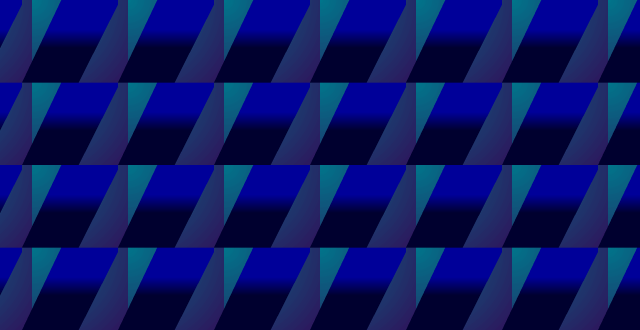
Reproduce this pattern procedurally as a WebGL 2 fragment shader.

```glsl
#version 300 es
precision highp float;
// Draws a grid of slanted blue panels over tiles shaded radially from teal to violet.

uniform vec2 u_resolution;
out vec4 fragColor;

const float ROWS = 4.0;
const float TILE_WIDTH = 1.1636;   // in units of the tile height
const float PANEL_SHIFT = 0.1212;  // panels start this far left of the tile
const float GLOW_RADIUS = 1.42;
const float GLOW_STEPS = 18.0;
const int SAMPLES = 3;             // per axis, for smooth edges

const vec3 TEAL = vec3(0.0, 0.46, 0.545);
const vec3 VIOLET = vec3(0.17, 0.10, 0.37);
const vec3 BLUE = vec3(0.0, 0.0, 0.60);
const vec3 NAVY = vec3(0.0, 0.0, 0.185);

// Radial shade around the upper left tile corner, faintly banded.
vec3 glowColor(vec2 fromCorner, float radius, float steps) {
    float t = clamp(length(fromCorner) / radius, 0.0, 1.0);
    float banded = floor(t * steps + 0.5) / steps;
    return mix(TEAL, VIOLET, mix(t, banded, 0.5));
}

// Blue above, navy below, with a soft change near the middle.
vec3 panelColor(float depth, float fadeStart, float fadeEnd) {
    float t = clamp((depth - fadeStart) / (fadeEnd - fadeStart), 0.0, 1.0);
    return mix(BLUE, NAVY, t);
}

// True between two slanted sides; each side is (x at the base, lean per height).
bool insidePanel(vec2 p, vec2 leftSide, vec2 rightSide) {
    return p.x > leftSide.x + leftSide.y * p.y
        && p.x < rightSide.x + rightSide.y * p.y;
}

// Colour of the pattern at p, measured in tile heights.
vec3 pattern(vec2 p) {
    float height = fract(p.y);
    float depth = 1.0 - height;
    float tileX = mod(p.x, TILE_WIDTH);
    float panelX = mod(p.x + PANEL_SHIFT, TILE_WIDTH);

    if (insidePanel(vec2(panelX, height), vec2(0.0, 0.476), vec2(0.687, 0.505))) {
        return panelColor(depth, 0.36, 0.58);
    }
    return glowColor(vec2(tileX, depth), GLOW_RADIUS, GLOW_STEPS);
}

void main() {
    vec2 origin = vec2(0.5 * u_resolution.x, 0.0);
    vec3 sum = vec3(0.0);

    // Average a small grid of samples inside the pixel.
    for (int j = 0; j < SAMPLES; j++) {
        for (int i = 0; i < SAMPLES; i++) {
            vec2 offset = (vec2(i, j) + 0.5) / float(SAMPLES) - 0.5;
            vec2 p = (gl_FragCoord.xy + offset - origin) * ROWS / u_resolution.y;
            sum += pattern(p);
        }
    }
    fragColor = vec4(sum / float(SAMPLES * SAMPLES), 1.0);
}
```
